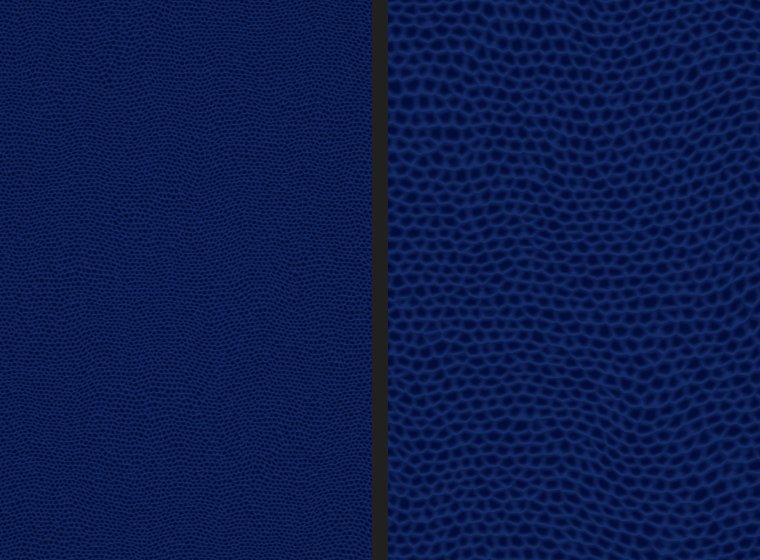
Left: the whole. Right: its middle third, enlarged.
Write a Shadertoy shader that draws this texture.

```glsl
// Navy pebbled leather: small dark rounded grains parted by paler blue grooves.
// Staggered, jittered Voronoi cells follow rows that gradient noise makes wavy;
// light from one side brightens the lower rims, so the rows read as soft lines.

const vec3 GRAIN_COLOR  = vec3(0.004, 0.048, 0.220);
const vec3 GROOVE_COLOR = vec3(0.080, 0.166, 0.392);
const vec2 GRAIN_COUNT  = vec2(114.0, 134.0);  // grains per canvas height
const int  SAMPLES      = 2;                   // per pixel side

vec2 hash2(vec2 p) {
    vec3 q = fract(p.xyx * vec3(0.1031, 0.1030, 0.0973));
    q += dot(q, q.yzx + 33.33);
    return fract((q.xx + q.yz) * q.zy);
}

vec2 latticeGradient(vec2 cell) {
    float angle = 6.2832 * hash2(cell + 71.0).x;
    return vec2(cos(angle), sin(angle));
}

float gradientNoise(vec2 p) {
    vec2 i = floor(p), f = p - i;
    vec2 u = f * f * f * (f * (f * 6.0 - 15.0) + 10.0);
    vec2 e = vec2(1.0, 0.0);
    float a = dot(latticeGradient(i), f);
    float b = dot(latticeGradient(i + e.xy), f - e.xy);
    float c = dot(latticeGradient(i + e.yx), f - e.yx);
    float d = dot(latticeGradient(i + e.xx), f - e.xx);
    return mix(mix(a, b, u.x), mix(c, d, u.x), u.y);
}

// Bends the straight rows into meandering ones, with little change of spacing.
vec2 bendRows(vec2 p, float amount) {
    float broad = gradientNoise(p * vec2(0.085, 0.032));
    float fine  = gradientNoise(p * vec2(0.21, 0.10) + 37.0);
    float side  = gradientNoise(p * vec2(0.05, 0.09) + 83.0);
    return p + amount * vec2(1.4 * side, 3.0 * broad + 0.9 * fine);
}

// Returns the offset to the nearest grain centre (xy), the gap between
// the two nearest distances (z) and a random value of the grain (w).
vec4 nearestGrain(vec2 p, float jitter) {
    float first = 9.0, second = 9.0, random = 0.0;
    vec2 offset = vec2(0.0);
    for (int j = -1; j <= 1; j++) {
        float row = floor(p.y) + float(j);
        float stagger = 0.5 * mod(row, 2.0);
        for (int i = -1; i <= 1; i++) {
            vec2 cell = vec2(floor(p.x - stagger) + float(i), row);
            vec2 rnd = hash2(cell + 200.0);
            vec2 centre = cell + vec2(stagger, 0.0) + 0.5 + jitter * (rnd - 0.5);
            vec2 toCentre = centre - p;
            float dist = length(toCentre);
            if (dist < first) {
                second = first;
                first = dist;
                offset = toCentre;
                random = rnd.x;
            } else {
                second = min(second, dist);
            }
        }
    }
    return vec4(offset, second - first, random);
}

// Brightness from 0 on the grain tops to 1 in the grooves.
float leatherTone(vec2 p) {
    vec4 grain = nearestGrain(bendRows(p, 1.0), 0.50);
    float steepness = abs(grain.y) / (length(grain.xy) + 0.01);
    float groove = 1.0 - smoothstep(0.0, 0.76, grain.z);
    groove *= mix(0.62, 1.0, steepness);
    float sideLight = 0.65 * grain.y;
    float variation = 0.12 * (grain.w - 0.5);
    return clamp(groove + sideLight + variation, 0.0, 1.0);
}

void mainImage(out vec4 fragColor, in vec2 fragCoord) {
    // Average the grain pattern inside the pixel
    float tone = 0.0;
    for (int y = 0; y < SAMPLES; y++) {
        for (int x = 0; x < SAMPLES; x++) {
            vec2 shift = (vec2(x, y) + 0.5) / float(SAMPLES) - 0.5;
            tone += leatherTone((fragCoord + shift) / iResolution.y * GRAIN_COUNT);
        }
    }
    tone /= float(SAMPLES * SAMPLES);

    // Slight fall-off of light toward the borders
    vec2 fromCentre = fragCoord / iResolution.xy - 0.5;
    float falloff = 1.01 - 0.10 * dot(fromCentre, fromCentre);

    fragColor = vec4(mix(GRAIN_COLOR, GROOVE_COLOR, tone) * falloff, 1.0);
}
```
